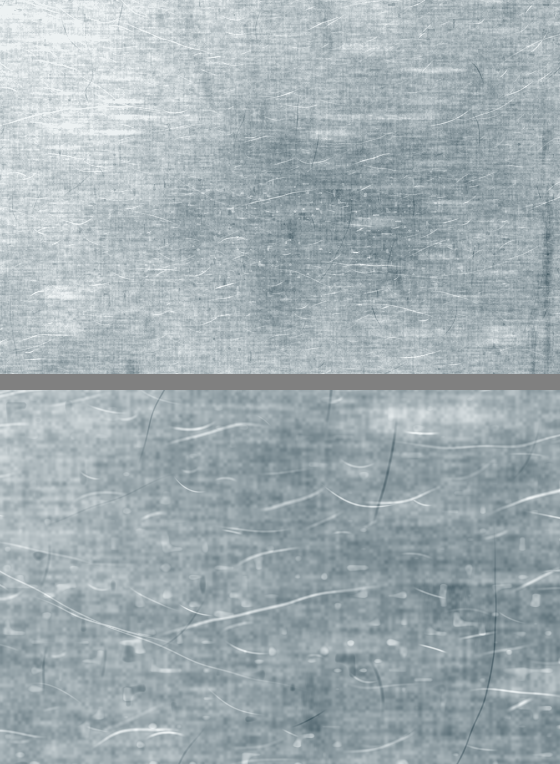
Top, the full canvas; bottom, a detail of the centre.
This texture is drawn by a WebGL 2 fragment shader. Its source:

```glsl
#version 300 es
precision highp float;
// Worn brushed metal: a broad sheen with cloudy blotches and a fine woven grain,
// covered by bent light scratches, steep dark cuts, smears and stains.
// Scratches are tapered arcs scattered one per cell over several grid sizes.

#define BASE_TONE 0.69
#define CLOUD_AMOUNT 0.24
#define WEAVE_AMOUNT 0.11
#define GRAIN_AMOUNT 0.10
#define LIGHT_SCRATCH 0.27
#define DARK_SCRATCH 0.20
#define SCRATCH_WIDTH 0.0021
#define SWEEP 0.75
#define STAIN 0.17
#define SHADOW_COLOR vec3(0.42, 0.49, 0.52)
#define LIGHT_COLOR vec3(0.82, 0.85, 0.86)

uniform vec2 u_resolution;
out vec4 fragColor;

// Integer hash: three values in 0..1 for a cell and a seed
vec3 hash3(vec2 cell, float seed) {
    uvec3 v = uvec3(ivec3(vec3(cell, seed)) + 4096);
    v = v * 1664525u + 1013904223u;
    v.x += v.y * v.z; v.y += v.z * v.x; v.z += v.x * v.y;
    v ^= v >> 16u;
    v.x += v.y * v.z; v.y += v.z * v.x; v.z += v.x * v.y;
    return vec3(v >> 8u) / 16777216.0;
}

float noise(vec2 p, float seed) {
    vec2 i = floor(p), f = fract(p);
    f = f * f * (3.0 - 2.0 * f);
    float low = mix(hash3(i, seed).x, hash3(i + vec2(1, 0), seed).x, f.x);
    float high = mix(hash3(i + vec2(0, 1), seed).x, hash3(i + vec2(1, 1), seed).x, f.x);
    return mix(low, high, f.y);
}

float fbm(vec2 p, float seed) {
    float sum = 0.0, gain = 0.5;
    for (int i = 0; i < 5; i++) {
        sum += gain * noise(p, seed + float(i));
        p = p * 2.1 + 3.7;
        gain *= 0.56;
    }
    return sum;
}

// Soft elliptical spot
float spot(vec2 p, vec2 center, vec2 radius) {
    vec2 d = (p - center) / radius;
    return exp(-dot(d, d));
}

// Bent, tapered lines; sweep turns them with x, more strongly near the top
float scratches(vec2 p, float size, float lean, float spread, float sweep, float keep, float seed) {
    float pixel = 1.0 / u_resolution.y;
    float wobble = 0.006 * (noise(p * 28.0, seed) - 0.5);
    vec2 cell = floor(p / size);
    float result = 0.0;
    for (int j = -1; j <= 1; j++)
    for (int i = -1; i <= 1; i++) {
        vec2 id = cell + vec2(i, j);
        vec3 place = hash3(id, seed), form = hash3(id, seed + 50.0);
        if (form.z > keep) continue;
        vec2 center = (id + place.xy) * size;
        float angle = lean + spread * (place.z * 2.0 - 1.0)
                    + sweep * (center.x - 0.7) * smoothstep(0.2, 0.9, center.y);
        float c = cos(angle), s = sin(angle);
        vec2 q = mat2(c, -s, s, c) * (p - center);
        float reach = size * mix(0.2, 0.88, form.x * form.x);
        q.y += wobble - (form.y - 0.4) * 0.6 * q.x * q.x / reach;
        float width = SCRATCH_WIDTH * mix(0.6, 1.3, place.z);
        float soft = max(width, 1.1 * pixel);
        float line = (1.0 - smoothstep(0.0, soft, abs(q.y))) * width / soft;
        float taper = 1.0 - smoothstep(0.35, 1.0, abs(q.x) / reach);
        result = max(result, line * taper * mix(0.3, 1.3, form.z / keep));
    }
    return result;
}

void main() {
    vec2 p = gl_FragCoord.xy / u_resolution.y;

    // Broad sheen
    float worn = spot(p, vec2(0.85, 0.38), vec2(0.45, 0.19));
    float tone = BASE_TONE + 0.17 * spot(p, vec2(0.08, 1.0), vec2(0.55, 0.5))
               - 0.13 * worn - 0.07 * spot(p, vec2(0.8, 0.52), vec2(0.6, 0.25))
               - 0.07 * smoothstep(0.8, 1.5, p.x);

    // Clouds, brushed weave and fine grain
    float cloud = fbm(p * vec2(4.0, 5.0), 1.0);
    tone += CLOUD_AMOUNT * (cloud - 0.53);
    tone += WEAVE_AMOUNT * (noise(p * vec2(22.0, 230.0), 11.0) - 0.5);
    tone += WEAVE_AMOUNT * 0.7 * (noise(p * vec2(230.0, 25.0), 12.0) - 0.5);
    tone += GRAIN_AMOUNT * (noise(p * 300.0, 13.0) - 0.5);
    tone += GRAIN_AMOUNT * (noise(p * vec2(90.0, 140.0), 14.0) - 0.5);

    // Pale rubbed smears and flecks
    float smear = smoothstep(0.66, 0.95, noise(p * vec2(6.0, 48.0), 15.0));
    tone += 0.13 * smear * smoothstep(0.45, 0.65, fbm(p * 3.0, 20.0));
    tone += 0.15 * smoothstep(0.8, 0.95, noise(p * vec2(85.0, 120.0), 16.0)) * (0.25 + worn);

    // Light scratches, long to short
    float light = scratches(p, 0.36, 0.0, 0.45, SWEEP, 0.75, 101.0);
    light = max(light, 0.8 * scratches(p, 0.17, 0.0, 0.4, SWEEP, 0.7, 102.0));
    light = max(light, 0.8 * scratches(p, 0.085, 0.0, 0.35, SWEEP, 0.65, 103.0));
    light = max(light, (0.4 + 0.6 * worn) * scratches(p, 0.045, 0.0, 0.5, SWEEP, 0.7, 104.0));
    tone += LIGHT_SCRATCH * light;

    // Dark cuts, steep or loose, and specks
    float dark = scratches(p, 0.3, 1.6, 0.5, 0.0, 0.3, 201.0);
    dark = max(dark, 0.7 * scratches(p, 0.09, 1.2, 0.9, 0.0, 0.3, 202.0));
    dark = max(dark, 0.6 * smoothstep(0.86, 0.97, noise(p * 75.0, 17.0)) * smoothstep(0.5, 0.65, cloud));
    tone -= DARK_SCRATCH * dark;

    // Upright stains near the right edge and scattered smudges
    float rough = smoothstep(0.35, 0.75, fbm(p * vec2(45.0, 16.0), 30.0));
    float strip = spot(p, vec2(1.462, 0.4), vec2(0.014, 0.4)) + spot(p, vec2(1.43, 0.08), vec2(0.009, 0.15));
    float smudge = smoothstep(0.78, 0.95, noise(p * vec2(14.0, 7.0) + p.yx * 3.0, 18.0));
    tone -= STAIN * rough * (1.3 * strip + 0.6 * smudge);

    // Cool grey ramp
    float level = (clamp(tone, 0.28, 0.93) - SHADOW_COLOR.r) / (LIGHT_COLOR.r - SHADOW_COLOR.r);
    fragColor = vec4(mix(SHADOW_COLOR, LIGHT_COLOR, level), 1.0);
}
```
